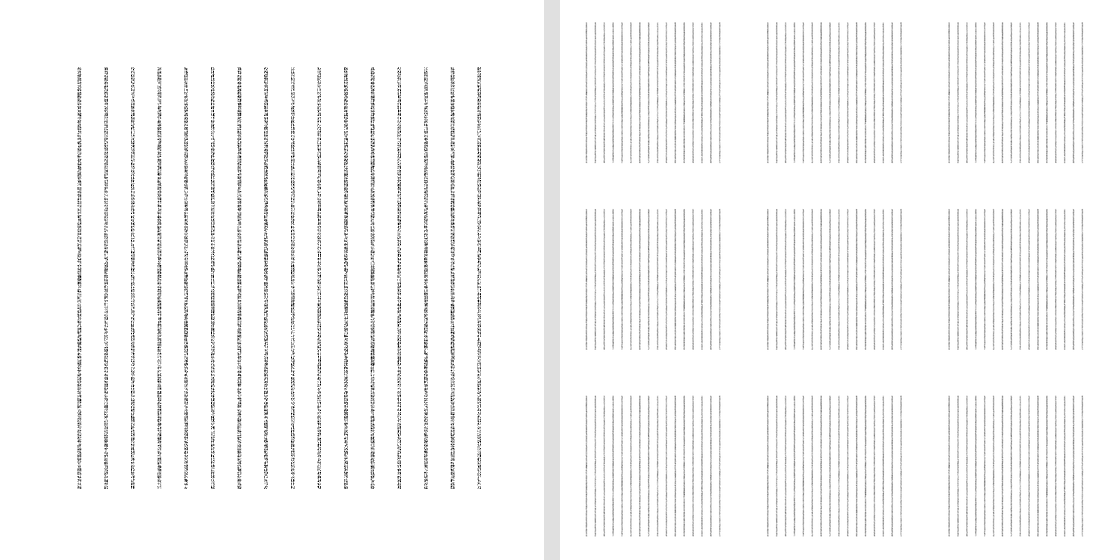
Left: one tile. Right: repeated 3 by 3.
Give the GLSL for this pattern, as a Shadertoy shader.

```glsl
const vec2 REPEATS = vec2(16.0, 120.0);       // columns across, marks down
const vec2 FIRST_MARK = vec2(0.1428, 0.1258); // lower left of the block
const vec2 PITCH = vec2(0.0490, 0.006283);    // spacing of the marks
const float MARK_WIDTH = 0.0064;
const vec2 DOTS = vec2(7.0, 6.0);             // fine grid inside one mark
const float INK_CHANCE = 0.52;
const vec3 PAPER = vec3(1.0);
const vec3 INK = vec3(0.02);
const int SAMPLES = 5;

float hash(vec2 p) {
    return fract(sin(dot(p, vec2(127.1, 311.7))) * 43758.5453);
}

// 1 inside the given number of repeats, 0 in the margins
float insideGrid(vec2 id, vec2 count) {
    vec2 inside = step(vec2(0.0), id) * step(id, count - 1.0);
    return inside.x * inside.y;
}

// Pair of speckled blocks with an empty gap between and below them
float speckledMark(vec2 local, vec2 id, float chance) {
    vec2 dotId = floor(local * DOTS);
    float inBounds = insideGrid(dotId, DOTS);
    float gap = max(step(abs(dotId.x - 3.0), 0.5), step(dotId.y, 0.5));
    float inked = step(hash(id * DOTS + dotId + 0.5), chance);
    return inBounds * (1.0 - gap) * inked;
}

float inkAt(vec2 uv) {
    vec2 grid = (uv - FIRST_MARK) / PITCH;
    vec2 id = floor(grid);
    vec2 local = fract(grid) * vec2(PITCH.x / MARK_WIDTH, 1.0);
    return insideGrid(id, REPEATS) * speckledMark(local, id, INK_CHANCE);
}

// Average ink over one pixel to smooth the fine dots
float smoothInk(vec2 fragCoord, vec2 size) {
    float total = 0.0;
    for (int j = 0; j < SAMPLES; j++) {
        for (int i = 0; i < SAMPLES; i++) {
            vec2 offset = (vec2(i, j) + 0.5) / float(SAMPLES) - 0.5;
            total += inkAt(fract((fragCoord + offset) / size));
        }
    }
    return total / float(SAMPLES * SAMPLES);
}

void mainImage(out vec4 fragColor, in vec2 fragCoord) {
    float ink = smoothInk(fragCoord, iResolution.xy);
    fragColor = vec4(mix(PAPER, INK, ink), 1.0);
}
```
